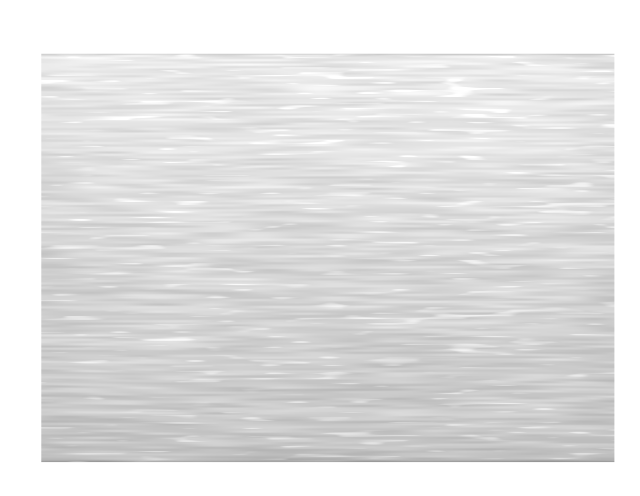
Write a WebGL 1 fragment shader that draws this texture.

```glsl
precision highp float;

uniform vec2 u_resolution;

#define PANEL_MIN vec2(0.0645, 0.0684)
#define PANEL_MAX vec2(0.9600, 0.8915)
#define TONE_BOTTOM 0.772
#define TONE_TOP 0.922
#define FINE_GRAIN vec2(11.0, 215.0)
#define BROAD_GRAIN vec2(6.0, 95.0)
#define GLINT_GRAIN vec2(16.0, 190.0)
#define FINE_CONTRAST 0.10
#define BROAD_CONTRAST 0.055
#define GLINT_STRENGTH 0.11
#define WAVINESS 0.006

float hash(vec2 p) {
  return fract(sin(dot(p, vec2(127.1, 311.7))) * 43758.5453);
}

// Noise along one row, shifted at random so that cells never line up
float rowNoise(float x, float row) {
  x += 37.0 * hash(vec2(row, 5.3));
  float cell = floor(x);
  float f = smoothstep(0.0, 1.0, x - cell);
  return mix(hash(vec2(cell, row)), hash(vec2(cell + 1.0, row)), f);
}

// Long horizontal strokes, blended between neighbouring rows
float streaks(vec2 p, float seed) {
  float row = floor(p.y);
  float f = smoothstep(0.0, 1.0, p.y - row);
  return mix(rowNoise(p.x, row + seed), rowNoise(p.x, row + 1.0 + seed), f);
}

float brushedMetal(vec2 p, float height) {
  // Slight bending of the strokes
  p.y += WAVINESS * (streaks(p * vec2(3.0, 9.0), 700.0) - 0.5);

  float fine = streaks(p * FINE_GRAIN, 0.0) - 0.5;
  float broad = streaks(p * BROAD_GRAIN, 400.0) - 0.5;
  float glint = smoothstep(0.72, 1.0, streaks(p * GLINT_GRAIN, 900.0));

  float tone = mix(TONE_BOTTOM, TONE_TOP, height);
  return tone + FINE_CONTRAST * fine + BROAD_CONTRAST * broad
    + GLINT_STRENGTH * glint;
}

void main() {
  vec2 uv = gl_FragCoord.xy / u_resolution;
  vec2 p = gl_FragCoord.xy / u_resolution.y;
  vec2 local = (uv - PANEL_MIN) / (PANEL_MAX - PANEL_MIN);

  float shade = brushedMetal(p, clamp(local.y, 0.0, 1.0));

  // Soft falloff towards the sides
  float side = abs(local.x - 0.5) * 2.0;
  shade -= 0.015 * smoothstep(0.8, 1.0, side);

  // Dark rims along the lower and upper edges
  float fromBottom = max(uv.y - PANEL_MIN.y, 0.0);
  float fromTop = max(PANEL_MAX.y - uv.y, 0.0);
  shade -= 0.16 * exp(-fromBottom / 0.0025) + 0.04 * exp(-fromBottom / 0.014);
  shade -= 0.16 * exp(-fromTop / 0.0018);

  // Panel on white, with edges smoothed over one pixel
  vec2 inside = min(uv - PANEL_MIN, PANEL_MAX - uv) * u_resolution;
  vec2 cover = clamp(inside + 0.5, 0.0, 1.0);
  float gray = mix(1.0, clamp(shade, 0.0, 1.0), cover.x * cover.y);
  gl_FragColor = vec4(vec3(gray), 1.0);
}
```
